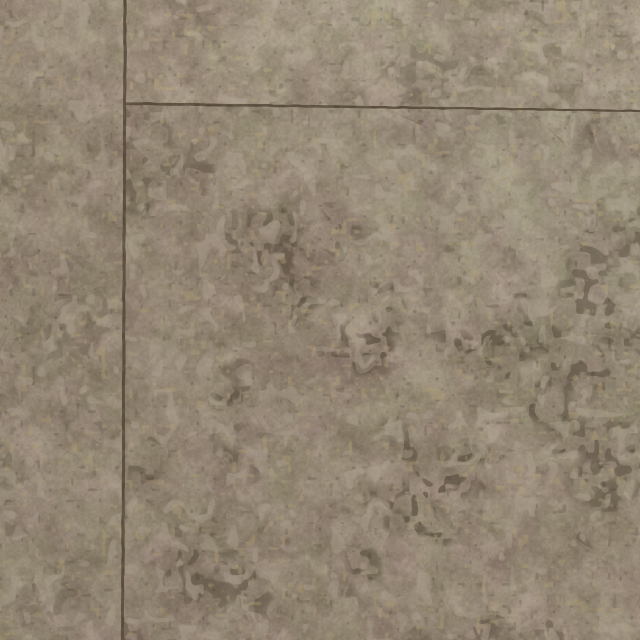
A three.js fragment shader for this texture:

```glsl
// Three stone floor tiles meeting at a T of thin dark joints.
// Layered value noise mottles the stone, clustered specks and faint
// hairlines wear it, and a soft gradient lights it from the upper right.
varying vec2 vUv;

const vec3 STONE = vec3(0.583, 0.530, 0.460);
const vec3 JOINT = vec3(0.335, 0.285, 0.225);
const vec3 DARK_SPECK = vec3(0.390, 0.345, 0.285);
const vec3 OCHRE_SPECK = vec3(0.690, 0.615, 0.460);
const vec3 PALE_SPECK = vec3(0.685, 0.635, 0.570);
const float JOINT_HALF_WIDTH = 0.0016;
const float EDGE_SOFTNESS = 0.0016;

float hash(vec2 p) {
  vec3 q = fract(vec3(p.xyx) * 0.1031);
  q += dot(q, q.yzx + 33.33);
  return fract((q.x + q.y) * q.z);
}

float noise(vec2 p) {
  vec2 i = floor(p);
  vec2 f = fract(p);
  f = f * f * (3.0 - 2.0 * f);
  float low = mix(hash(i), hash(i + vec2(1.0, 0.0)), f.x);
  float high = mix(hash(i + vec2(0.0, 1.0)), hash(i + vec2(1.0)), f.x);
  return mix(low, high, f.y);
}

float fbm(vec2 p) {
  float sum = 0.0;
  float weight = 0.5;
  for (int i = 0; i < 4; i++) {
    sum += weight * noise(p);
    p = mat2(0.8, 0.6, -0.6, 0.8) * p * 2.03 + 17.3;
    weight *= 0.55;
  }
  return sum / 1.01;
}

// Coverage of a soft line at distance d
float line(float d, float halfWidth) {
  return 1.0 - smoothstep(halfWidth, halfWidth + EDGE_SOFTNESS, abs(d));
}

float segment(vec2 p, vec2 a, vec2 b) {
  vec2 ab = b - a;
  float t = clamp(dot(p - a, ab) / dot(ab, ab), 0.0, 1.0);
  return length(p - a - ab * t);
}

// Sparse grains of a given frequency, kept above a threshold
float specks(vec2 p, float frequency, float threshold) {
  return smoothstep(threshold, threshold + 0.16, noise(p * frequency));
}

vec3 stone(vec2 p, float wear) {
  // Bend the domain so that the mottles get ragged outlines
  vec2 warp = vec2(noise(p * 45.0), noise(p * 45.0 + 71.0)) - 0.5;
  vec2 q = p + warp * 0.016;

  float cloud = fbm(q * 8.0) - 0.5;
  float mottle = fbm(q * 34.0 + 9.0) - 0.5;
  float grain = noise(p * 170.0) + noise(p * 330.0 + 5.0) - 1.0;
  vec3 color = STONE + 0.09 * cloud + 0.16 * mottle + 0.038 * grain;

  // Slow drift between olive and rosy stone
  float hue = fbm(q * 21.0 + 40.0) - 0.5;
  color += hue * vec3(-0.025, 0.025, -0.035);

  // Dark pits gather in worn patches; light flecks lie everywhere
  float patches = smoothstep(0.47, 0.70, fbm(q * 11.0 + 23.0));
  float pits = specks(q, 84.0, 0.56) * patches;
  float strays = specks(p + 3.0, 115.0, 0.80);
  color = mix(color, DARK_SPECK, min(0.62 * wear * pits + 0.35 * strays, 0.8));
  color -= 0.035 * wear * patches;
  color = mix(color, OCHRE_SPECK, 0.42 * specks(p + 7.0, 105.0, 0.77));
  return mix(color, PALE_SPECK, 0.45 * specks(q + 11.0, 62.0, 0.70));
}

void main() {
  vec2 p = vUv;
  float wobble = (noise(p * 65.0) - 0.5) * 0.0012;

  // Signed distances to the slightly skewed joints
  float across = p.x - (0.1915 + 0.004 * p.y) + wobble;
  float up = p.y - (0.8410 - 0.0143 * p.x) + wobble;
  float rightSide = step(0.0, across);
  float topTile = rightSide * step(0.0, up);

  // Each tile takes its own part of the stone and its own wear
  vec2 tileShift = vec2(3.7 * rightSide, 5.3 * topTile);
  float center = exp(-5.0 * dot(p - vec2(0.60, 0.36), p - vec2(0.60, 0.36)));
  float wear = mix(0.50, 0.60 + 0.55 * center, rightSide) - 0.2 * topTile;
  vec3 color = stone(p + tileShift, wear);

  // Light falls off from the upper right
  float light = dot(p - 0.5, vec2(0.035, 0.045));
  color *= 1.0 + light + 0.035 * topTile;
  color += vec3(-0.006, 0.006, 0.004) * smoothstep(0.7, 1.5, p.x + p.y - 0.2);

  // Faint hairlines below the horizontal joint
  float hair = line(segment(p, vec2(0.60, 0.832), vec2(0.67, 0.800)) + wobble, 0.0002);
  hair += line(segment(p, vec2(0.83, 0.823), vec2(0.88, 0.778)) + wobble, 0.0002);
  color = mix(color, DARK_SPECK, 0.55 * hair * noise(p * 55.0 + 2.0));

  // Joints, uneven in depth, the horizontal one thinning to the right
  float depth = 0.74 + 0.26 * noise(p * 120.0 + 31.0);
  float vertical = line(across, JOINT_HALF_WIDTH);
  float horizontal = line(up, JOINT_HALF_WIDTH * (1.0 - 0.45 * p.x)) * rightSide;
  color = mix(color, JOINT, depth * max(vertical, horizontal));

  gl_FragColor = vec4(color, 1.0);
}
```
